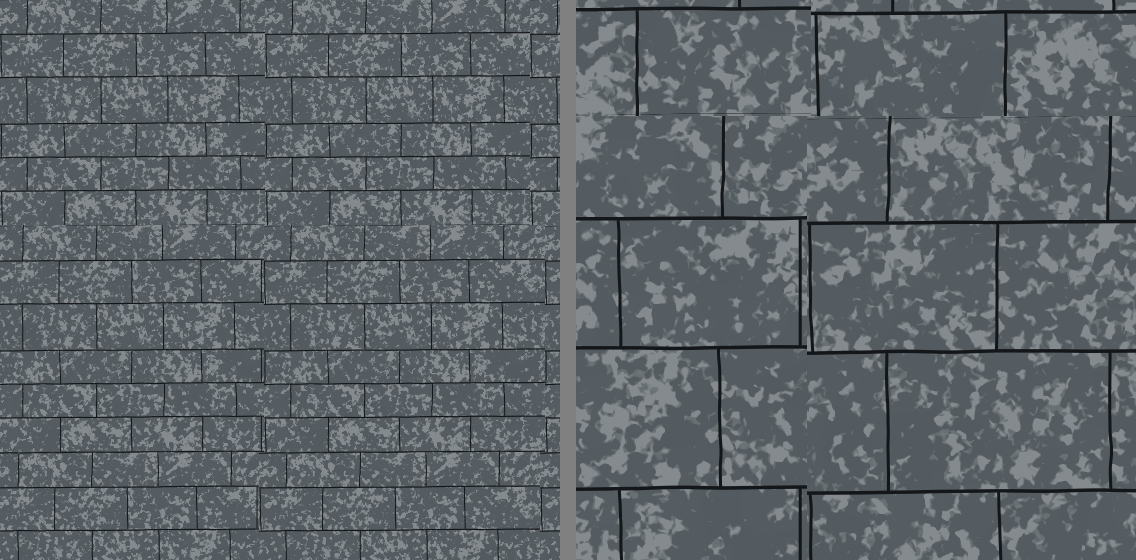
Left, the full canvas; right, a detail of the centre.
Write a Shadertoy shader that draws this texture.

```glsl
// Speckled grey stone blocks in running bond with thin black joints.
// A tile of six courses, four blocks each, repeats with small slips at its seams;
// thresholded noise gives the pale flecks. The canvas is 768 units wide.

const vec2 TILE = vec2(363.5, 311.0);

float hash(vec2 p) {
    vec3 q = fract(p.xyx * vec3(0.1031, 0.1030, 0.0973));
    q += dot(q, q.yzx + 33.33);
    return fract((q.x + q.y) * q.z);
}

float noise(vec2 p) {
    vec2 i = floor(p), f = fract(p);
    f = f * f * (3.0 - 2.0 * f);
    return mix(mix(hash(i), hash(i + vec2(1, 0)), f.x),
               mix(hash(i + vec2(0, 1)), hash(i + vec2(1, 1)), f.x), f.y);
}

// Left edge of a tile: lower bands slide left and their seams open up
float tileStart(float col, float band) {
    float slip = band > 0.5 ? col * (9.0 * col - 5.0) : 0.0;
    return col * TILE.x - 6.0 * band + slip;
}

// Coverage of a line with the given half width
float stroke(float dist, float halfWidth, float px) {
    return clamp((halfWidth - abs(dist)) / px + 0.5, 0.0, 1.0);
}

vec3 stone(vec2 p, vec2 block) {
    vec2 q = p + 90.0 * block + 200.0;
    // Bend the domain so the flecks become ragged
    q += 2.6 * (vec2(noise(q / 2.7), noise(q / 2.7 + 71.0)) - 0.5);
    // Turn each octave to hide the noise lattice
    mat2 turn = mat2(0.8, 0.6, -0.6, 0.8);
    vec2 r = turn * q;
    float flecks = 0.48 * noise(r / 5.4) + 0.32 * noise(turn * r / 2.9 + 17.0)
                 + 0.2 * noise(q / 1.7 + 43.0);
    flecks += 0.21 * (noise(r / 24.0) - 0.5);

    vec3 color = vec3(0.33, 0.36, 0.38) + 0.01 * (noise(q / 24.0 + 9.0) - 0.5);
    color = mix(color, vec3(0.41, 0.44, 0.45), smoothstep(0.53, 0.58, flecks));
    return mix(color, vec3(0.52, 0.54, 0.56), smoothstep(0.595, 0.645, flecks));
}

void mainImage(out vec4 fragColor, in vec2 fragCoord) {
    float px = 768.0 / iResolution.y;
    vec2 p = fragCoord / iResolution.xy * 768.0;
    p.y = 768.0 - p.y + 2.0;

    // Find the tile and the position inside it
    float band = floor(p.y / TILE.y), col = 0.0;
    for (float c = 1.0; c < 3.0; c++)
        if (p.x >= tileStart(c, band)) col = c;
    vec2 local = p - vec2(tileStart(col, band), band * TILE.y);

    // Courses tilt slightly, with a hand-cut wobble
    float y = local.y + 0.007 * local.x - 1.2 + 0.7 * (noise(local / 22.0) - 0.5);
    float tops[7] = float[7](0.0, 48.0, 107.0, 171.0, 217.0, 263.0, 311.0);
    int row = 0;
    float joint = 0.0;
    for (int i = 0; i < 7; i++) {
        // The first band's lower seam is worn thin
        bool worn = (i == 6 && band < 0.5) || (i == 0 && band > 0.5 && band < 1.5);
        joint = max(joint, stroke(y - tops[i], worn ? 0.0 : 0.8, px));
        if (i < 6 && y >= tops[i]) row = i;
    }

    // Upright joints alternate between two layouts, with jitter and lean
    bool even = row % 2 == 0;
    vec4 cuts = even ? vec4(38, 138, 230, 329) : vec4(2, 88, 187, 283);
    float along = (y - tops[row]) / (tops[row + 1] - tops[row]) - 0.5;
    float blockIndex = 0.0;
    for (int k = 0; k < 4; k++) {
        vec2 id = vec2(k, row);
        float x = cuts[k] + 3.0 * (hash(id + 3.0) - 0.5);
        x += 3.0 * along * (hash(id + 11.0) - 0.5);
        x += 0.8 * (noise(vec2(local.y / 9.0, x)) - 0.5);
        joint = max(joint, stroke(local.x - x, 0.7, px));
        blockIndex += step(x, local.x);
    }
    // A closing joint doubles up where the first seam opens
    if (!even && col < 0.5)
        joint = max(joint, stroke(local.x - TILE.x - 1.0, 0.7, px));

    vec3 color = stone(local, vec2(blockIndex, row));
    color = mix(color, vec3(0.08, 0.09, 0.10), joint);
    fragColor = vec4(color, 1.0);
}
```
